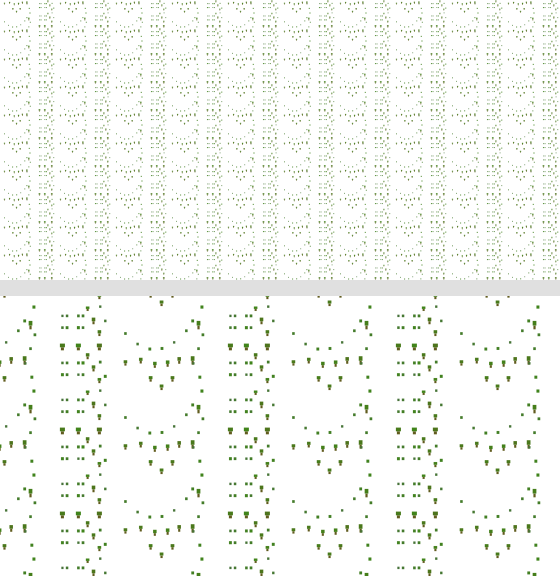
Top, the full canvas; bottom, a detail of the centre.
This pattern is drawn by a WebGL 1 fragment shader. Its source:

```glsl
precision highp float;

// Tiny green plants, sprigs and seeds sown on white in a 10 by 10 grid.
// Each cell is 2 x 1 units; rows, columns and arcs of marks wrap around it,
// and every mark is built from boxes with softened pixel-area coverage.

uniform vec2 u_resolution;

const vec2 REPEATS = vec2(10.0, 10.0);
const vec2 CELL = vec2(2.0, 1.0);
const float FILTER_WIDTH = 1.08;
const vec3 PAPER = vec3(1.0);
const vec3 LEAF = vec3(0.25, 0.52, 0.10);
const vec3 STEM = vec3(0.38, 0.36, 0.12);
const vec3 SEED = vec3(0.28, 0.44, 0.24);

float hash(vec2 p) {
  return fract(sin(dot(p, vec2(12.99, 78.23))) * 4375.85);
}

// Shortest offset from a centre inside the wrapping cell
vec2 wrapOffset(vec2 p, vec2 center) {
  vec2 d = p - center;
  return d - CELL * floor(d / CELL + 0.5);
}

// Fraction of the filter area covered by a box of the given half size
float boxCoverage(vec2 d, vec2 halfSize, vec2 pixel) {
  vec2 hi = min(d + 0.5 * pixel, halfSize);
  vec2 lo = max(d - 0.5 * pixel, -halfSize);
  vec2 overlap = max(hi - lo, 0.0) / pixel;
  return overlap.x * overlap.y;
}

// Slim leafy crown above a narrower brown stem
vec3 plant(vec3 color, vec2 p, vec2 center, vec2 size, vec2 pixel) {
  vec2 d = wrapOffset(p, center);
  vec3 leaf = mix(LEAF, STEM, 0.45 * hash(center));
  float stem = boxCoverage(d + vec2(0.0, 0.55 * size.y), size * vec2(0.6, 0.45), pixel);
  float crown = boxCoverage(d - vec2(0.0, 0.45 * size.y), size * vec2(1.0, 0.55), pixel);
  color = mix(color, STEM, stem);
  return mix(color, leaf, crown);
}

vec3 seed(vec3 color, vec2 p, vec2 center, vec2 pixel) {
  float shade = hash(center + 3.1);
  vec2 size = vec2(0.015, 0.016) * mix(0.85, 1.2, shade);
  vec3 ink = mix(SEED, LEAF, shade);
  return mix(color, ink, boxCoverage(wrapOffset(p, center), size, pixel));
}

// Open bowl of plants: a top row and a small arc beneath
vec3 bowl(vec3 color, vec2 p, vec2 pixel) {
  for (int k = 0; k < 5; k++) {
    float i = float(k);
    vec2 at = vec2(0.16 + 0.19 * i - 0.0075 * i * i, 0.87 + 0.03 * sin(i * 2.0));
    color = plant(color, p, at, vec2(0.021, 0.032 + 0.002 * i), pixel);
  }
  for (int k = 0; k < 3; k++) {
    float i = float(k);
    vec2 at = vec2(0.46 + 0.13 * i, 0.58 + 0.1 * abs(i - 1.0));
    color = plant(color, p, at, vec2(0.022, 0.033), pixel);
  }
  return color;
}

// Two columns of seed pairs standing on a row of stout plants
vec3 seedBeds(vec3 color, vec2 p, vec2 pixel) {
  for (int row = 0; row < 4; row++) {
    float i = float(row);
    float y = 0.87 - 0.14 * i - 0.16 * step(1.5, i);
    for (int k = 0; k < 4; k++) {
      float j = float(k);
      float x = 1.41 + 0.19 * floor(j / 2.0) + 0.055 * mod(j, 2.0);
      color = seed(color, p, vec2(x, y), pixel);
    }
  }
  for (int k = 0; k < 3; k++) {
    float i = float(k);
    vec2 at = vec2(1.41 + 0.19 * i + 0.03 * i * (i - 1.0), 0.06);
    color = plant(color, p, at, vec2(0.030, 0.040), pixel);
  }
  return color;
}

// Zigzag of sprigs with loose seeds beside it
vec3 sprigs(vec3 color, vec2 p, vec2 pixel) {
  for (int k = 0; k < 6; k++) {
    float i = float(k);
    vec2 at = vec2(1.71 + 0.07 * mod(i, 3.0), 0.95 - 0.145 * i);
    float tall = mix(0.026, 0.042, hash(at));
    color = plant(color, p, at, vec2(0.021, tall), pixel);
  }
  for (int k = 0; k < 4; k++) {
    float i = float(k);
    vec2 at = vec2(1.86 + 0.06 * mod(i, 2.0), 0.88 - 0.17 * i);
    color = seed(color, p, at, pixel);
  }
  return color;
}

// Tall plants along the middle, and seeds strewn around them
vec3 strewn(vec3 color, vec2 p, vec2 pixel) {
  for (int k = 0; k < 2; k++) {
    float i = float(k);
    vec2 at = vec2(0.96 + 0.07 * i, 0.9 - 0.58 * i);
    color = plant(color, p, at, vec2(0.022, 0.050), pixel);
  }
  for (int k = 0; k < 6; k++) {
    float i = float(k);
    vec2 curve = vec2(0.16 + 0.145 * i, 0.03 + 0.033 * (i - 2.4) * (i - 2.4));
    vec2 column = vec2(1.03 + 0.07 * sin(i * 2.3), 0.04 + 0.165 * i);
    color = seed(color, p, curve, pixel);
    color = seed(color, p, column, pixel);
  }
  return color;
}

void main() {
  vec2 scale = REPEATS * CELL / u_resolution;
  vec2 p = mod(gl_FragCoord.xy * scale, CELL);
  vec2 pixel = scale * FILTER_WIDTH;
  vec3 color = bowl(PAPER, p, pixel);
  color = seedBeds(color, p, pixel);
  color = sprigs(color, p, pixel);
  color = strewn(color, p, pixel);
  gl_FragColor = vec4(color, 1.0);
}
```
